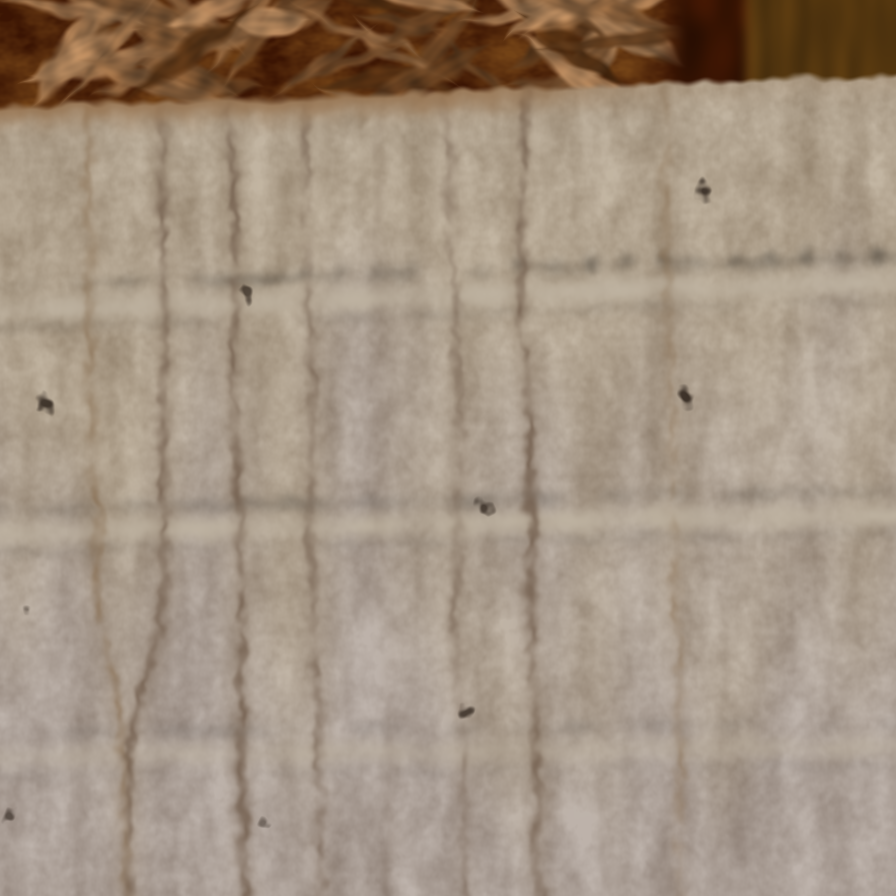
Reproduce this texture procedurally as a Shadertoy shader.

```glsl
// Pale woven sheet with stitched vertical threads and ribs, below a strip of wood shavings.
#define THREADS 9
#define THREAD_GAP 0.081
#define THREAD_WIDTH 0.0056
#define RIBS 3
#define RIB_GAP 0.249
#define FLECKS 9
#define SHAVINGS 64
#define PALE vec3(0.718, 0.668, 0.613)
#define SHADE vec3(0.615, 0.557, 0.497)
#define TAN vec3(0.74, 0.56, 0.39)
#define BROWN vec3(0.40, 0.22, 0.07)
#define DARK vec3(0.23, 0.08, 0.01)

vec2 hash2(vec2 p) {
    vec3 q = fract(p.xyx * vec3(0.1031, 0.1030, 0.0973));
    q += dot(q, q.yzx + 33.33);
    return fract((q.xx + q.yz) * q.zy);
}

// Gradient noise, roughly -0.7 to 0.7
float noise(vec2 p) {
    vec2 i = floor(p), f = fract(p);
    vec2 u = f * f * f * (f * (f * 6.0 - 15.0) + 10.0);
    vec2 o = vec2(0.0, 1.0);
    float a = dot(hash2(i) * 2.0 - 1.0, f);
    float b = dot(hash2(i + o.yx) * 2.0 - 1.0, f - o.yx);
    float c = dot(hash2(i + o.xy) * 2.0 - 1.0, f - o.xy);
    float d = dot(hash2(i + o.yy) * 2.0 - 1.0, f - o.yy);
    return mix(mix(a, b, u.x), mix(c, d, u.x), u.y);
}

float fbm(vec2 p) {
    float sum = 0.0, amp = 1.0;
    for (int i = 0; i < 4; i++) {
        sum += amp * noise(p);
        p = p * 2.03 + 17.3;
        amp *= 0.55;
    }
    return sum;
}

float bell(float d, float width) { return exp(-d * d / (width * width)); }

// Mottled sheet with soft vertical corrugation, warmer at the top and right
vec3 sheetBase(vec2 uv) {
    float tone = 0.62 + 0.55 * fbm(uv * 6.0 + 3.0);
    tone += 0.85 * noise(uv * vec2(25.0, 4.5)) + 0.5 * noise(uv * vec2(50.0, 9.0));
    tone += 0.65 * fbm(uv * vec2(36.0, 28.0)) + 0.35 * noise(uv * 110.0);
    vec3 col = mix(SHADE, PALE, clamp(tone, -0.4, 1.3));
    float cool = smoothstep(0.75, 0.05, uv.y + 0.5 * noise(uv * vec2(11.0, 2.5)));
    return col + mix(vec3(0.012, 0.008, -0.014), vec3(-0.008, -0.002, 0.022), cool);
}

// Raised bands: a light ridge under a broken dark seam
vec3 addRibs(vec3 col, vec2 uv) {
    for (int i = 0; i < RIBS; i++) {
        float k = float(i);
        float y = 0.156 + RIB_GAP * k + (0.010 + 0.011 * k) * uv.x;
        float d = uv.y - y - 0.008 * noise(vec2(uv.x * 9.0, k * 7.0)) - 0.007 * noise(uv * 45.0);
        float strength = k < 0.5 ? 0.55 : 1.0;
        float broken = clamp(0.55 + 1.9 * noise(vec2(uv.x * 19.0, k * 5.0 + 2.4)), 0.0, 1.2);
        float patchy = clamp(0.9 + 0.9 * noise(vec2(uv.x * 17.0, k * 3.0 + 0.5)), 0.3, 1.2);
        col = mix(col, vec3(0.745, 0.70, 0.63), 0.75 * strength * patchy * bell(d, 0.013));
        col *= 1.0 - 0.16 * strength * broken * bell(d - 0.026, 0.009);
        col *= 1.0 - 0.06 * strength * (1.2 - broken) * bell(d + 0.021, 0.008);
        // Uneven row of stitch holes along the top rib
        float cell = floor(uv.x * 25.0);
        vec2 stitch = vec2((fract(uv.x * 25.0) - 0.5) / 25.0, d - 0.031);
        float holes = bell(length(stitch * vec2(1.0, 0.9)), 0.009) * hash2(vec2(cell, 6.0)).x;
        col *= 1.0 - 0.28 * holes * step(1.5, k) * smoothstep(0.05, 0.4, uv.x);
    }
    return col;
}

// Frayed, wavering threads of uneven strength; the first two join near the bottom
vec3 addThreads(vec3 col, vec2 uv) {
    float strength[THREADS] = float[](0.46, 0.60, 0.62, 0.44, 0.10, 0.36, 0.64, 0.04, 0.34);
    for (int i = 0; i < THREADS; i++) {
        float k = float(i);
        float x = 0.102 + THREAD_GAP * k + 0.018 * (0.6 - uv.y);
        if (i < 2) x = mix(0.143, x, smoothstep(0.13, 0.36, uv.y));
        x += 0.014 * noise(vec2(uv.y * 4.0, k * 3.7)) + 0.009 * noise(vec2(uv.y * 27.0, k * 9.1));
        x += 0.007 * noise(uv * 75.0 + k);
        float wear = 0.72 + 0.9 * noise(vec2(uv.y * 9.0, k * 5.3 + 1.0));
        wear += 1.1 * noise(uv * vec2(60.0, 45.0)) + 0.6 * noise(vec2(uv.y * 32.0, k * 4.1));
        float knot = 1.0 + 1.3 * max(noise(vec2(uv.y * 16.0, k * 2.9)), 0.0);
        vec3 ink = i == 0 || i == 8 ? vec3(0.52, 0.41, 0.29) : vec3(0.41, 0.33, 0.27);
        float d = uv.x - x;
        col = mix(col, ink, strength[i] * clamp(wear, 0.08, 1.15) * bell(d, THREAD_WIDTH * knot));
        col = mix(col, vec3(0.55, 0.47, 0.38), 0.3 * strength[i] * bell(d, 0.016));
    }
    return col;
}

// Small ragged specks of debris, some faded
vec3 addFlecks(vec3 col, vec2 uv) {
    for (int i = 0; i < FLECKS; i++) {
        float k = float(i);
        vec2 d = uv - fract(vec2(0.01, 0.11) + k * vec2(0.755, 0.570)) * vec2(1.0, 0.82);
        vec2 r = hash2(vec2(k, 4.0));
        float a = r.x * 3.0, size = mix(0.007, 0.016, r.y);
        d = mat2(cos(a), sin(a), -sin(a), cos(a)) * d;
        float dist = length(d * vec2(1.0, 1.5)) + 0.012 * noise(uv * 95.0);
        float cover = 1.0 - smoothstep(size * 0.25, size, dist);
        col = mix(col, vec3(0.17, 0.13, 0.10), cover * mix(0.4, 0.9, r.y));
    }
    return col;
}

// Tapered slivers over a dark bed, with a plain olive board at the right
vec3 shavings(vec2 uv, float px) {
    vec3 col = mix(DARK, BROWN, clamp(0.5 + 1.4 * fbm(uv * vec2(15.0, 24.0)), 0.0, 1.3));
    for (int i = 0; i < SHAVINGS; i++) {
        vec2 r = hash2(vec2(float(i), 11.0)), s = hash2(vec2(float(i), 29.0));
        float a = mix(-0.75, 1.1, s.x);
        vec2 d = uv - vec2(r.x * 0.75, 0.88 + 0.13 * r.y);
        d = vec2(d.x * cos(a) + d.y * sin(a), d.y * cos(a) - d.x * sin(a));
        float along = d.x / mix(0.035, 0.10, s.y);
        float width = mix(0.006, 0.019, fract(s.x * 7.0)) * (1.0 - along * along);
        float edge = width - abs(d.y + 0.012 * noise(d * 30.0 + float(i)));
        float cover = smoothstep(-px - 0.003, px + 0.004, edge);
        float grain = 0.9 + 0.5 * noise(uv * 42.0) + 0.25 * noise(vec2(d.x * 18.0, d.y * 110.0));
        col = mix(col, mix(BROWN * 0.8, TAN, fract(s.y * 5.0 + 0.3)) * grain, cover * 0.85);
    }
    col = mix(col, DARK * (1.0 + noise(uv * 20.0)), smoothstep(0.73, 0.77, uv.x));
    vec3 board = vec3(0.34, 0.22, 0.06) * (0.95 + 0.45 * noise(uv * vec2(45.0, 9.0)));
    return mix(col, board, smoothstep(0.82, 0.845, uv.x));
}

void mainImage(out vec4 fragColor, in vec2 fragCoord) {
    vec2 uv = fragCoord / iResolution.xy;
    float px = 1.0 / iResolution.y;
    vec3 sheet = addFlecks(addThreads(addRibs(sheetBase(uv), uv), uv), uv);

    // Sloping, frayed top edge with a tan rim
    float depth = 0.880 + 0.036 * uv.x + 0.006 * noise(vec2(uv.x * 14.0, 1.3)) - uv.y;
    depth += 0.009 * noise(uv * 45.0);
    float rim = bell(depth, 0.021) * mix(0.85, 0.15, smoothstep(0.5, 0.8, uv.x));
    sheet = mix(sheet, vec3(0.59, 0.45, 0.31), rim);
    vec3 col = mix(shavings(uv, px), sheet, smoothstep(-0.004 - px, 0.004 + px, depth));
    fragColor = vec4(clamp(col, 0.0, 1.0), 1.0);
}
```
